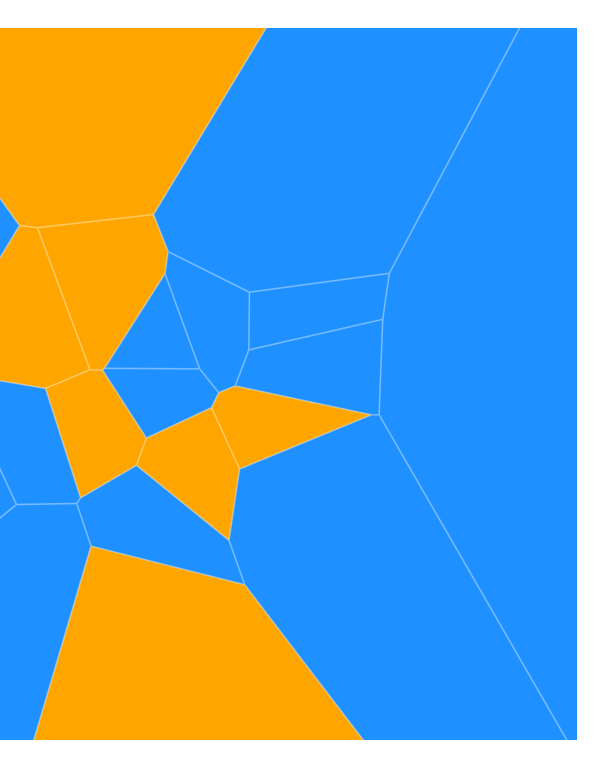
Write a Shadertoy shader that draws this pattern.

```glsl
// Flat two-colour Voronoi diagram with hairline seams, cropped by a white margin.

const int SITE_COUNT = 23;
const int HULL_COUNT = 8;

// Triangle wave of period 1, from 1 at 0 to -1 at 0.5
float triangleWave(float t) {
    return abs(fract(t) * 4.0 - 2.0) - 1.0;
}

// The first sites follow a rhombus, the rest a jittered golden-angle spiral
vec2 sitePosition(int n) {
    if (n < HULL_COUNT) {
        float t = float(n) / float(HULL_COUNT);
        vec2 rhombus = vec2(triangleWave(t), triangleWave(t - 0.25));
        vec2 shift = vec2(-0.05 * sin(0.95 * float(n)), 0.0);
        return vec2(0.143, 0.529) + rhombus * vec2(0.484, 0.30) + shift;
    }
    float i = float(n - HULL_COUNT);
    float angle = 2.4 * i + 0.698;
    float radius = sqrt((i + 0.5) / float(SITE_COUNT - HULL_COUNT));
    vec2 jitter = 0.045 * sin(i * i * vec2(2.3, 4.09));
    return vec2(0.169, 0.479) + radius * vec2(0.267, 0.195) * vec2(cos(angle), sin(angle)) + jitter;
}

vec3 cellColor(int n) {
    bool isOrange = n % 4 == 2 || n % 5 == 4;
    return isOrange ? vec3(1.0, 0.647, 0.0) : vec3(0.118, 0.565, 1.0);
}

void mainImage(out vec4 fragColor, in vec2 fragCoord) {
    vec2 p = fragCoord / iResolution.y;
    float pixel = 1.0 / iResolution.y;

    // Nearest site
    int nearest = 0;
    float nearestDist = 1e5;
    for (int n = 0; n < SITE_COUNT; n++) {
        float d = distance(p, sitePosition(n));
        if (d < nearestDist) {
            nearestDist = d;
            nearest = n;
        }
    }

    // Exact distance to the closest bisector, and the cell behind it
    vec2 home = sitePosition(nearest);
    int neighbor = nearest;
    float edgeDist = 1e5;
    for (int n = 0; n < SITE_COUNT; n++) {
        if (n == nearest) continue;
        vec2 other = sitePosition(n);
        float d = dot(0.5 * (home + other) - p, normalize(other - home));
        if (d < edgeDist) {
            edgeDist = d;
            neighbor = n;
        }
    }

    // Smooth cell borders and pale seams
    float blend = 0.5 - 0.5 * smoothstep(0.0, 0.75 * pixel, edgeDist);
    vec3 color = mix(cellColor(nearest), cellColor(neighbor), blend);
    float seam = 1.0 - smoothstep(0.0, 0.002, edgeDist);
    color = mix(color, vec3(1.0), 0.4 * seam);

    // White margin at the top, bottom and right
    float frameDist = max(p.x - 0.7513, abs(p.y - 0.5) - 0.4635);
    float margin = smoothstep(-0.5 * pixel, 0.5 * pixel, frameDist);
    fragColor = vec4(mix(color, vec3(1.0), margin), 1.0);
}
```
